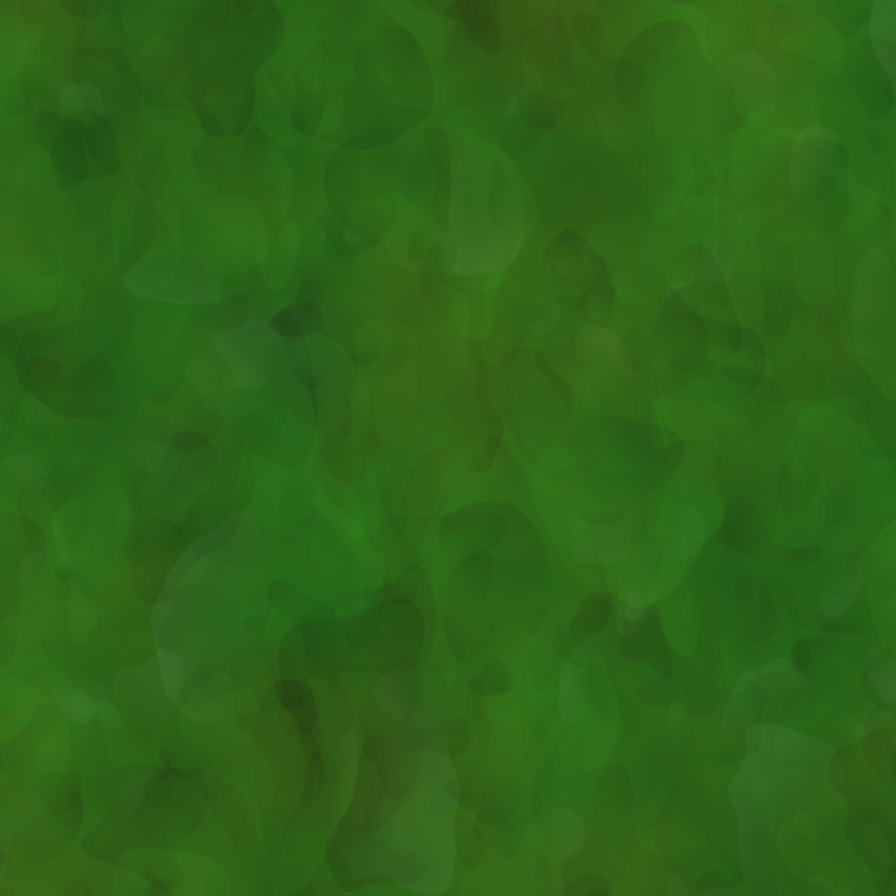
A three.js fragment shader for this texture:

```glsl
// Mossy green ground: soft cloudy noise under many translucent, warped patches.
// Each patch is crisp on one side and fades out on the other, like layered
// washes of paint; a few are pale and greyish.

varying vec2 vUv;

// Sine-free hash giving three values from 0 to 1
vec3 hash3(vec2 p) {
  vec3 h = fract(p.xyx * vec3(0.1031, 0.1030, 0.0973));
  h += dot(h, h.yxz + 33.33);
  return fract((h.xxy + h.yzz) * h.zyx);
}

float noise(vec2 p) {
  vec2 cell = floor(p);
  vec2 f = fract(p);
  f = f * f * f * (f * (f * 6.0 - 15.0) + 10.0);
  float low = mix(hash3(cell).x, hash3(cell + vec2(1.0, 0.0)).x, f.x);
  float high = mix(hash3(cell + vec2(0.0, 1.0)).x, hash3(cell + 1.0).x, f.x);
  return mix(low, high, f.y);
}

float fbm(vec2 p) {
  float sum = 0.0;
  float amplitude = 0.5;
  for (int i = 0; i < 4; i++) {
    sum += amplitude * noise(p);
    p = mat2(1.6, 1.2, -1.2, 1.6) * p + 17.3;
    amplitude *= 0.5;
  }
  return sum / 0.9375;
}

vec2 warp(vec2 p) {
  return vec2(noise(p), noise(p + 41.7)) - 0.5;
}

// Sum of the colour shifts of all patches in one layer
vec3 patches(vec2 uv, float scale, float seed) {
  vec2 bent = uv + 0.075 * warp(uv * 9.0 + seed) + 0.022 * warp(uv * 26.0 - seed);
  vec2 q = bent * scale + seed;
  vec2 cell = floor(q);
  vec3 shift = vec3(0.0);

  for (int y = -1; y <= 1; y++) {
    for (int x = -1; x <= 1; x++) {
      vec2 id = cell + vec2(float(x), float(y));
      vec3 place = hash3(id + 11.0);
      vec3 look = hash3(id + 83.0);
      vec2 offset = (q - id - 0.2 - 0.6 * place.xy) * vec2(1.15, 0.85);
      float radius = 0.25 + 0.35 * place.z;
      float dist = length(offset) - radius;

      // Crisp rim, with the body fading away along a random direction
      float body = smoothstep(0.0, -0.003 * scale, dist);
      float angle = 6.2832 * look.x;
      float lean = dot(offset, vec2(cos(angle), sin(angle))) / radius;
      float fade = smoothstep(-0.9, 0.8, lean);

      // Dark or bright, drifting to olive or to pure green
      vec3 tint = vec3(0.013, 0.040, 0.006) * (look.y * 2.0 - 1.15);
      tint += vec3(0.015, -0.002, -0.002) * (look.z - 0.5);
      float pale = step(0.93, look.z);
      tint = mix(tint, vec3(0.032, 0.024, 0.042), pale);
      shift += tint * body * fade;
    }
  }
  return shift;
}

void main() {
  // Soft ground, clouded in brightness and in warmth
  vec2 drift = vUv + 0.06 * warp(vUv * 5.0);
  float cloud = fbm(drift * 5.0 + 3.0) - 0.5;
  float warmth = fbm(drift * 6.0 + 29.0) - 0.5;
  vec3 color = vec3(0.184, 0.400, 0.090);
  color += vec3(0.030, 0.125, 0.022) * cloud;
  color += vec3(0.120, 0.000, -0.010) * warmth;

  // Washes from broad to small
  for (int i = 0; i < 5; i++) {
    float layer = float(i);
    float scale = 6.0 + 2.6 * layer;
    color += patches(vUv, scale, 13.7 * layer + 5.0) * (1.0 - 0.1 * layer);
  }

  // Greyish veil in a few spots
  float veil = smoothstep(0.60, 0.80, fbm(vUv * 3.5 + 57.0));
  color += vec3(0.022, 0.004, 0.030) * veil;

  gl_FragColor = vec4(clamp(color, 0.0, 1.0), 1.0);
}
```
